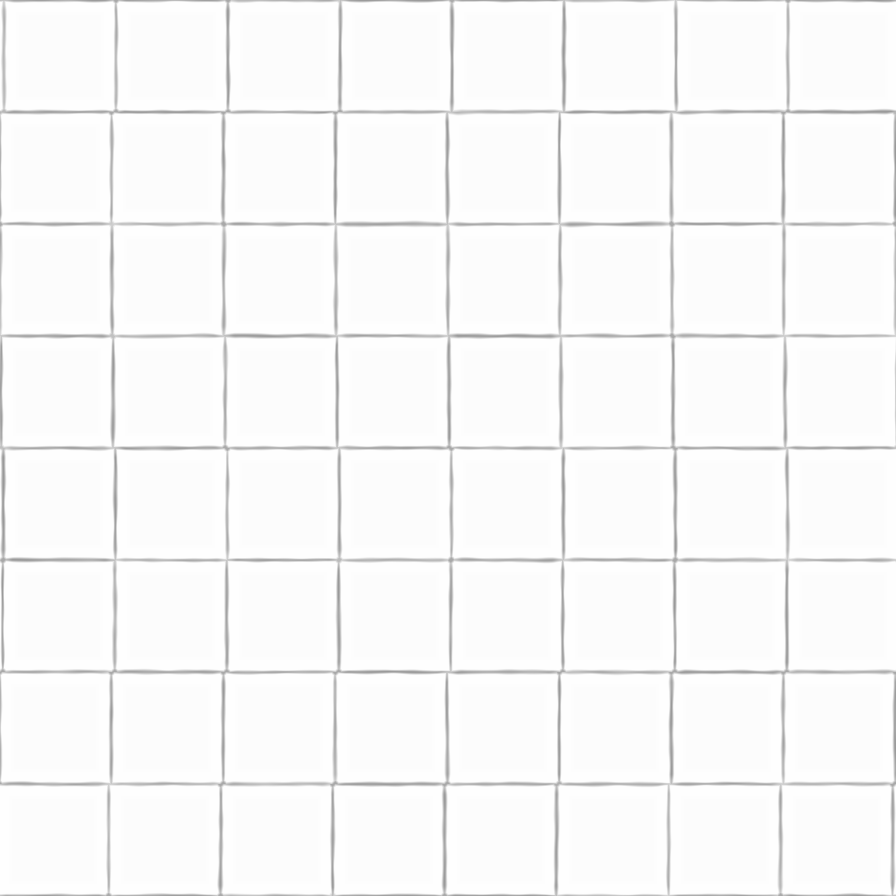
This pattern is drawn by a WebGL 2 fragment shader. Its source:

```glsl
#version 300 es
precision highp float;
// White square tiles, eight by eight, with thin worn grey joints.
// Each row slides slightly sideways; gradient noise bends, thins and
// fades every joint, and soft diamonds mark some of the crossings.

#define TILES 8.0
#define JOINT_HALF_WIDTH 0.027
#define WIDTH_WEAR 0.013
#define JOINT_WOBBLE 0.008
#define WEAR_FREQUENCY 5.0
#define TONE_MIN 0.72
#define CROSSING_FADE 0.65
#define DIAMOND_RADIUS 0.052
#define GROUT_COLOR vec3(0.60)
#define TILE_COLOR vec3(0.99)
#define RIM_COLOR vec3(0.997)

uniform vec2 u_resolution;
out vec4 outColor;

// Sideways slide of each row, from the bottom, in tile widths
const float ROW_SHIFT[8] = float[8](
    -0.030, -0.006, 0.025, 0.030, 0.010, 0.0, -0.005, 0.036);

float hash(vec2 p) {
    vec3 h = fract(p.xyx * 0.1031);
    h += dot(h, h.yzx + 33.33);
    return fract((h.x + h.y) * h.z);
}

vec2 gradient(vec2 cell) {
    float angle = 6.28319 * hash(cell);
    return vec2(cos(angle), sin(angle));
}

float gradientNoise(vec2 p) {
    vec2 i = floor(p), f = p - i;
    vec2 u = f * f * f * (f * (f * 6.0 - 15.0) + 10.0);
    vec2 e = vec2(1.0, 0.0);
    float low = mix(dot(gradient(i), f),
                    dot(gradient(i + e), f - e), u.x);
    float high = mix(dot(gradient(i + e.yx), f - e.yx),
                     dot(gradient(i + 1.0), f - 1.0), u.x);
    return mix(low, high, u.y);
}

// Ink of one joint segment: offset runs across it, along follows it
float joint(float offset, float along, float toCrossing, vec2 id, float pixel) {
    float seed = 200.0 * hash(id) + 0.37;
    float t = along * WEAR_FREQUENCY;
    float wobble = JOINT_WOBBLE * gradientNoise(vec2(t * 0.6, seed));
    float width = JOINT_HALF_WIDTH
                + WIDTH_WEAR * gradientNoise(vec2(t, seed + 31.0))
                + WIDTH_WEAR * 0.4 * (hash(id + 7.0) - 0.5);
    float open = smoothstep(0.015, 0.10, toCrossing);
    width *= mix(0.8, 1.0, open);
    width = max(width, 1.2 * pixel);
    float tone = mix(TONE_MIN, 1.0, hash(id + 19.0))
               + 0.25 * gradientNoise(vec2(t * 0.8, seed + 67.0));
    tone *= mix(CROSSING_FADE, 1.0, open);
    return clamp(tone, 0.0, 1.0) * (1.0 - smoothstep(0.0, width, abs(offset - wobble)));
}

void main() {
    vec2 grid = gl_FragCoord.xy / u_resolution * TILES;
    float pixel = TILES / min(u_resolution.x, u_resolution.y);

    // Slide the row, then find its tile and nearest crossing
    int row = int(mod(floor(grid.y), 8.0));
    vec2 p = grid - vec2(ROW_SHIFT[row], 0.0);
    vec2 tile = mod(floor(p), TILES);
    vec2 crossing = floor(p + 0.5);
    vec2 offset = p - crossing;
    vec2 edge = abs(offset);
    crossing = mod(crossing, TILES);

    // Joints, numbered apart so that every segment wears differently
    float vertical = joint(offset.x, grid.y, edge.y,
                           vec2(crossing.x, tile.y) + 11.0, pixel);
    float horizontal = joint(offset.y, grid.x, edge.x,
                             vec2(tile.x, crossing.y) + 53.0, pixel);

    // Soft diamond, missing at the most worn crossings
    float strength = 0.85 * smoothstep(0.1, 0.7, hash(crossing + 97.0));
    float diamond = strength
        * (1.0 - smoothstep(0.25 * DIAMOND_RADIUS, DIAMOND_RADIUS + pixel * 0.5, edge.x + edge.y));

    // Faint bright rim around each tile face
    float face = smoothstep(0.08, 0.14, min(edge.x, edge.y));
    vec3 color = mix(RIM_COLOR, TILE_COLOR, face);
    float ink = max(max(vertical, horizontal), diamond);
    outColor = vec4(mix(color, GROUT_COLOR, ink), 1.0);
}
```
